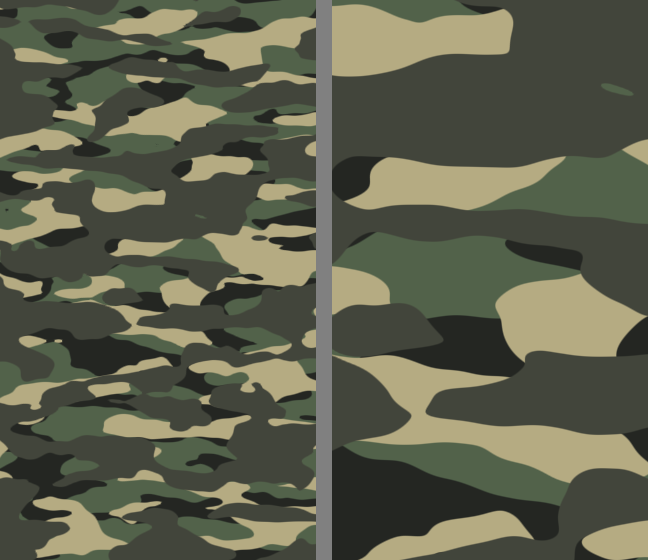
Left, the full canvas; right, a detail of the centre.
Reproduce this pattern procedurally as a Shadertoy shader.

```glsl
// Woodland camouflage: flat, horizontally stretched blobs in four layered colours.

const vec3 GREEN = vec3(0.32, 0.385, 0.29);
const vec3 BLACK = vec3(0.14, 0.15, 0.135);
const vec3 TAN   = vec3(0.71, 0.67, 0.51);
const vec3 GREY  = vec3(0.26, 0.27, 0.23);

// Unit gradient with a random direction for each lattice point
vec2 randomGradient(vec2 cell) {
    float angle = 6.2832 * fract(sin(dot(cell, vec2(127.1, 311.7))) * 43758.5453);
    return vec2(cos(angle), sin(angle));
}

// Smooth gradient noise, centred on zero
float gradientNoise(vec2 p) {
    vec2 cell = floor(p);
    vec2 f = p - cell;
    vec2 s = f * f * f * (f * (f * 6.0 - 15.0) + 10.0);
    vec2 e = vec2(1.0, 0.0);
    float a = dot(randomGradient(cell), f);
    float b = dot(randomGradient(cell + e.xy), f - e.xy);
    float c = dot(randomGradient(cell + e.yx), f - e.yx);
    float d = dot(randomGradient(cell + e.xx), f - e.xx);
    return mix(mix(a, b, s.x), mix(c, d, s.x), s.y);
}

// Blob field: warped wide shapes, finer tongues and small round knobs
float blobField(vec2 uv, vec2 frequency, vec2 seed) {
    vec2 p = uv * frequency + seed;
    vec2 warp = vec2(gradientNoise(p * 0.9 + 17.3), gradientNoise(p * 0.8 + 41.7));
    p += vec2(0.5, 0.55) * warp;
    float wide = gradientNoise(p);
    float tongues = gradientNoise(p * 1.9 + 7.4);
    float knobs = gradientNoise(uv * 15.0 + seed);
    return wide + 0.36 * tongues + 0.17 * knobs;
}

// Antialiased coverage of the field above a level
float coverage(float field, float level) {
    float edge = max(0.8 * fwidth(field), 1e-5);
    return smoothstep(-edge, edge, field - level);
}

void mainImage(out vec4 fragColor, in vec2 fragCoord) {
    vec2 uv = fragCoord / iResolution.x;

    float black = coverage(blobField(uv, vec2(3.4, 11.5), vec2(13.2, 57.6)), 0.058);
    float sand  = coverage(blobField(uv, vec2(3.3, 11.0), vec2(71.8, 23.1)), 0.064);
    float grey  = coverage(blobField(uv, vec2(3.5, 10.5), vec2(38.5, 92.4)), 0.041);

    // Layers from back to front
    vec3 color = mix(GREEN, BLACK, black);
    color = mix(color, TAN, sand);
    color = mix(color, GREY, grey);
    fragColor = vec4(color, 1.0);
}
```
